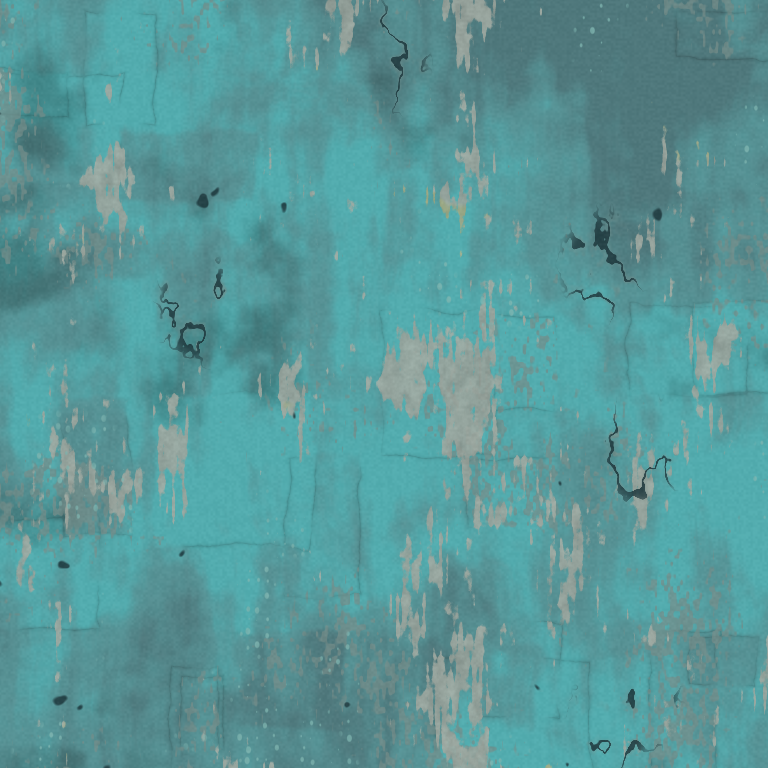
Write a Shadertoy shader that draws this texture.

```glsl
const vec3 DEEP_TEAL   = vec3(0.31, 0.47, 0.485);
const vec3 MID_TEAL    = vec3(0.34, 0.575, 0.585);
const vec3 BRIGHT_TEAL = vec3(0.325, 0.675, 0.685);
const vec3 BARE_PLASTER = vec3(0.60, 0.635, 0.605);
const vec3 GREY_GRAIN  = vec3(0.46, 0.55, 0.535);
const vec3 OCHRE       = vec3(0.62, 0.64, 0.44);
const vec3 PALE_DRIP   = vec3(0.50, 0.71, 0.69);
const vec3 CRACK_DARK  = vec3(0.12, 0.22, 0.24);

const int PANELS = 26;
const int CRACKS = 7;
const int PITS = 16;
const float WEAR_LEVEL = 0.69;
const float CRACK_REACH = 0.065;
const float GRAIN = 0.035;

float hash(vec2 p) {
    return fract(sin(dot(p, vec2(127.1, 311.7))) * 43758.5453);
}

vec2 hash2(float id, float seed) {
    return vec2(hash(vec2(id, seed)), hash(vec2(id, seed + 7.3)));
}

float noise(vec2 p) {
    vec2 i = floor(p), f = fract(p);
    f = f * f * (3.0 - 2.0 * f);
    return mix(mix(hash(i), hash(i + vec2(1, 0)), f.x),
               mix(hash(i + vec2(0, 1)), hash(i + vec2(1, 1)), f.x), f.y);
}

float fbm(vec2 p) {
    float sum = 0.0, amp = 0.516;
    for (int i = 0; i < 5; i++) {
        sum += amp * noise(p);
        p = p * 2.03 + vec2(17.3, 9.1);
        amp *= 0.5;
    }
    return sum;
}

float boxDistance(vec2 p, vec2 halfSize) {
    vec2 d = abs(p) - halfSize;
    return length(max(d, 0.0)) + min(max(d.x, d.y), 0.0);
}

// Repainted rectangles: x = tone shift, y = extra wear, z = faint outline
vec3 panels(vec2 p) {
    vec3 result = vec3(0.0);
    vec2 ragged = p + 0.018 * (vec2(fbm(p * 22.0), fbm(p * 22.0 + 31.0)) - 0.5);
    for (int i = 0; i < PANELS; i++) {
        float id = float(i);
        vec2 size = mix(vec2(0.025, 0.03), vec2(0.11, 0.10), hash2(id, 2.0));
        float d = boxDistance(ragged - hash2(id, 5.0), size);
        float inside = smoothstep(0.006, -0.006, d);
        float kind = hash(vec2(id, 31.0));
        float rim = exp(-abs(d) / 0.006);
        result.x += inside * (hash(vec2(id, 23.0)) - 0.58) * 0.42;
        result.y += (inside * 0.07 + rim * 0.035) * step(0.5, kind);
        result.z += exp(-abs(d) / 0.0016) * step(0.4, kind);
    }
    return result;
}

// Dark core (x) and chipped rim (y) of the few local cracks
vec2 cracks(vec2 p) {
    float reach = 0.0;
    for (int i = 0; i < CRACKS; i++) {
        float d = length((p - hash2(float(i), 61.0)) * vec2(1.0, 0.75));
        reach = max(reach, smoothstep(CRACK_REACH, CRACK_REACH * 0.55, d));
    }
    float ridge = abs(fbm(p * vec2(13.0, 9.0) + 70.0) - 0.5);
    float swell = noise(p * 28.0 + 12.0);
    float width = (0.005 + 0.035 * swell * swell * swell) * reach;
    float core = smoothstep(width + 0.007, width, ridge) * reach;
    float rim = smoothstep(width + 0.035, width + 0.008, ridge) * reach;
    return vec2(core, rim * noise(p * 45.0));
}

float pits(vec2 p) {
    float mask = 0.0;
    vec2 rough = p + 0.008 * (vec2(noise(p * 90.0), noise(p * 90.0 + 40.0)) - 0.5);
    for (int i = 0; i < PITS; i++) {
        float id = float(i);
        float size = mix(0.002, 0.008, pow(hash(vec2(id, 91.0)), 2.0));
        float d = length(rough - hash2(id, 83.0)) - size;
        mask = max(mask, smoothstep(0.002, -0.002, d));
    }
    return mask;
}

// Small pale droplets, one per cell, gathered in a few places
float drips(vec2 p) {
    vec2 q = p * vec2(85.0, 60.0);
    vec2 cell = floor(q);
    vec2 offset = 0.3 + 0.4 * vec2(hash(cell + 3.0), hash(cell + 8.0));
    float d = length(fract(q) - offset) - 0.28 * hash(cell + 14.0);
    float place = smoothstep(0.60, 0.68, fbm(p * vec2(9.0, 5.0) + 120.0));
    return smoothstep(0.08, -0.08, d) * place * step(0.5, hash(cell));
}

void mainImage(out vec4 fragColor, in vec2 fragCoord) {
    vec2 p = fragCoord / iResolution.y;
    vec3 panel = panels(p);

    // Cloudy paint with brushed vertical streaks
    vec2 warp = vec2(fbm(p * 5.0 + 3.0), fbm(p * 5.0 + 47.0)) - 0.5;
    float cloud = fbm(p * vec2(4.2, 3.4) + warp * 1.4 + 5.0);
    float brush = fbm(p * vec2(38.0, 6.0) + warp * 2.0);
    float mottling = fbm(p * 24.0 + 90.0);
    float tone = 0.53 + (cloud - 0.5) * 1.9 + (brush - 0.5) * 0.7
               + (mottling - 0.5) * 0.45 + panel.x;
    vec3 color = mix(DEEP_TEAL, MID_TEAL, smoothstep(0.0, 0.55, tone));
    color = mix(color, BRIGHT_TEAL, smoothstep(0.48, 0.95, tone));

    // Dark smudges and panel outlines
    float smudge = smoothstep(0.60, 0.78, fbm(p * 6.0 + 200.0));
    color *= 1.0 - 0.22 * smudge;
    color *= 1.0 - 0.16 * min(panel.z, 1.0) * smoothstep(0.3, 0.7, noise(p * 19.0));

    // Grey abrasion grains
    float fine = noise(p * vec2(240.0, 120.0) + 11.0);
    float abraded = fbm(p * vec2(8.0, 6.0) + 150.0) + panel.y;
    float grains = smoothstep(0.0, 0.10, abraded - 0.70 + (fine - 0.5) * 0.45);
    color = mix(color, GREY_GRAIN, 0.7 * grains);

    // Scraped plaster, broken into vertical scratches
    float scratch = noise(p * vec2(230.0, 24.0));
    float chip = fbm(p * vec2(85.0, 60.0) + 33.0);
    float wear = fbm(p * vec2(13.0, 8.0) + 260.0) + panel.y
               + (scratch - 0.5) * 0.28 + (chip - 0.5) * 0.28;
    float bare = smoothstep(WEAR_LEVEL, WEAR_LEVEL + 0.06, wear);
    float yellowed = smoothstep(0.62, 0.68, fbm(p * 7.0 + 310.0));
    vec3 plaster = mix(BARE_PLASTER, OCHRE, 0.7 * yellowed) * (0.88 + 0.24 * chip);
    color = mix(color, plaster, 0.9 * bare);
    color = mix(color, PALE_DRIP, 0.75 * drips(p));

    // Cracks, pits and surface grain
    vec2 crack = cracks(p);
    color = mix(color, GREY_GRAIN, 0.5 * crack.y);
    color = mix(color, CRACK_DARK, 0.85 * max(crack.x, pits(p)));
    color += GRAIN * (noise(p * 330.0) - 0.5);

    fragColor = vec4(color, 1.0);
}
```
